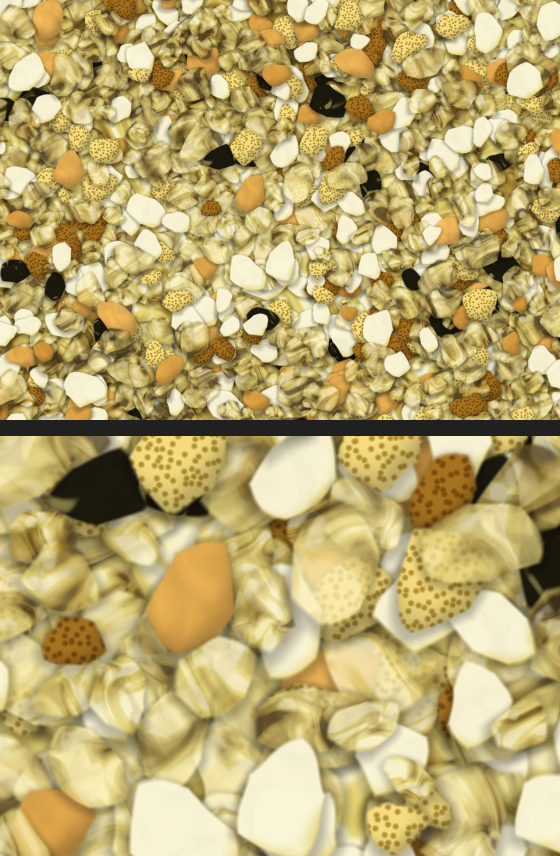
Top: the whole. Bottom: its middle third, enlarged.
Reproduce this texture procedurally as a WebGL 2 fragment shader.

```glsl
#version 300 es
precision highp float;
// Draws a bed of golden sand: glassy, milky, speckled, orange and black grains.

#define LAYERS 7
#define CELL 0.088
#define COVERAGE 0.74
#define EDGE 0.0024
#define ANGULARITY 0.6
#define GLASS_OPACITY 0.74
#define GLASS_CONTRAST 1.3
#define SHADOW 0.24
#define SPECKLE_SCALE 135.0

uniform vec2 u_resolution;
out vec4 fragColor;

const float TAU = 6.2832;
const vec3 UMBER = vec3(0.30, 0.22, 0.08);
const vec3 BRONZE = vec3(0.60, 0.47, 0.16);
const vec3 STRAW = vec3(0.76, 0.67, 0.33);
const vec3 GOLD = vec3(0.89, 0.82, 0.45);
const vec3 CREAM = vec3(0.97, 0.94, 0.78);

vec4 hash4(vec2 p) {
  vec4 h = fract(p.xyxy * vec4(0.1031, 0.1030, 0.0973, 0.1099));
  h += dot(h, h.wzxy + 33.33);
  return fract((h.xxyz + h.yzzw) * h.zywx);
}

mat2 rotation(float a) {
  return mat2(cos(a), sin(a), -sin(a), cos(a));
}

// Layered, folded sines: streaks like light bent inside glass.
float swirl(vec2 p) {
  float sum = 0.0, amp = 0.5;
  for (int i = 0; i < 4; i++) {
    p = mat2(0.8, 0.6, -0.6, 0.8) * p * 1.45 + 1.1 * sin(p.yx * 1.2);
    sum += amp * sin(p.x) * sin(p.y);
    amp *= 0.62;
  }
  return 0.5 + 0.62 * sum;
}

// Cellular noise: distance to the nearest scattered point.
float cellular(vec2 p) {
  float nearest = 2.0;
  for (int y = -1; y <= 1; y++)
    for (int x = -1; x <= 1; x++) {
      vec2 id = floor(p) + vec2(x, y);
      nearest = min(nearest, length(id + hash4(id).xy - p));
    }
  return nearest;
}

vec3 sandRamp(float t) {
  vec3 c = mix(UMBER, BRONZE, smoothstep(0.0, 0.24, t));
  c = mix(c, STRAW, smoothstep(0.2, 0.46, t));
  c = mix(c, GOLD, smoothstep(0.46, 0.70, t));
  return mix(c, CREAM, smoothstep(0.70, 0.95, t));
}

// Colour and opacity of one grain; q is its local position, r its 0..1 radius.
vec4 grainColor(vec2 p, vec2 q, float r, float kind, vec4 rnd, float patchTone) {
  vec3 normal = vec3(q / max(length(q), 0.001) * r, sqrt(max(1.0 - r * r, 0.0)));
  float light = dot(normal, vec3(-0.35, 0.55, 0.76));
  float lit = mix(0.80, 1.04, smoothstep(-0.3, 0.8, light));
  float flow = swirl(q * 1.9 + rnd.xy * 40.0);
  if (kind < 0.19)
    return vec4(mix(GOLD, vec3(0.98, 0.96, 0.84), smoothstep(-0.5, 0.45, light + 0.4 * flow)), 0.96);
  if (kind < 0.30) {
    float speck = 1.0 - smoothstep(0.12, 0.48, cellular(p * SPECKLE_SCALE));
    vec3 body = kind < 0.265 ? vec3(0.92, 0.83, 0.48) : vec3(0.62, 0.43, 0.12);
    return vec4(mix(body, body * vec3(0.74, 0.66, 0.4), speck) * lit, 1.0);
  }
  if (kind < 0.385)
    return vec4(mix(vec3(0.78, 0.55, 0.20), vec3(0.90, 0.69, 0.34), rnd.z) * lit * (0.94 + 0.12 * flow), 0.97);
  if (kind < 0.417)
    return vec4(mix(vec3(0.09, 0.08, 0.04), vec3(0.50, 0.47, 0.26), smoothstep(0.70, 0.95, flow)), 0.98);
  // Clear grain: bent streaks, a dim rim and a small glint.
  float tone = 0.58 + GLASS_CONTRAST * (flow - 0.5) + 0.38 * (rnd.w - 0.5) - patchTone;
  tone -= 0.16 * smoothstep(0.65, 1.0, r);
  vec3 glass = sandRamp(tone);
  float luma = dot(glass, vec3(0.35, 0.55, 0.1));
  glass = mix(glass, luma * vec3(1.08, 1.0, 0.68), 0.5 * rnd.z);
  glass = mix(glass, CREAM, 0.6 * smoothstep(0.94, 0.995, light));
  return vec4(glass, GLASS_OPACITY);
}

void main() {
  vec2 p = gl_FragCoord.xy / u_resolution.y;
  float patchTone = 0.09 * (sin(p.x * 5.1 + 2.0 * sin(p.y * 4.3)) + sin(p.y * 7.7 + p.x * 2.3));
  vec3 color = sandRamp(swirl(p * 38.0) + 0.08 - patchTone);

  // Paint scattered grains from the back layer to the front.
  for (int layer = 0; layer < LAYERS; layer++) {
    float depth = float(layer);
    float cell = CELL * (0.78 + 0.3 * fract(depth * 0.618));
    vec2 g = rotation(depth * 1.3) * p / cell + depth * 7.37;
    for (int k = 0; k < 9; k++) {
      vec2 id = floor(g) + vec2(k % 3 - 1, k / 3 - 1);
      vec4 rnd = hash4(id + depth * 37.0 + 211.0);
      vec4 form = hash4(id + depth * 53.0 + 517.0);
      if (form.x > COVERAGE) continue;
      float size = mix(0.20, 0.52, sqrt(rnd.z));
      vec2 q = rotation(-depth * 1.3) * (g - id - rnd.xy) / size;
      if (dot(q, q) > 4.0) continue;
      vec2 s = rotation(form.y * TAU) * q * vec2(1.0, 1.0);
      s *= vec2(mix(0.82, 1.0, form.z), mix(1.0, 1.25, form.w));
      s += 0.11 * sin(s.yx * 2.6 + form.zw * TAU);
      // Blend a circle with a polygon for a worn, angular outline.
      float sides = 5.0 + floor(form.w * 3.0), wedge = TAU / sides;
      float a = atan(s.y, s.x);
      float poly = cos(wedge * 0.5) / cos(mod(a, wedge) - wedge * 0.5);
      float outline = mix(1.0, poly, ANGULARITY) * (1.0 + 0.07 * sin(2.0 * a + form.y * 9.0) + 0.05 * sin(3.0 * a + rnd.w * 9.0));
      float r = length(s) / outline;
      float dist = (r - 1.0) * size * cell;
      color *= 1.0 - SHADOW * (1.0 - smoothstep(-0.002, 0.011, dist + 0.004 * q.y));
      if (dist > EDGE) continue;
      float kind = fract(form.x / COVERAGE * 17.0 + rnd.w);
      vec4 grain = grainColor(p, q, min(r, 1.0), kind, rnd, patchTone);
      // Undo the contact shade beneath a clear grain before covering it.
      vec3 under = color / (1.0 - SHADOW * (1.0 - smoothstep(-0.002, 0.011, dist + 0.004 * q.y)));
      color = mix(color, mix(under, grain.rgb, grain.a), smoothstep(EDGE, -EDGE, dist));
    }
  }
  fragColor = vec4(clamp(color, 0.0, 1.0), 1.0);
}
```
